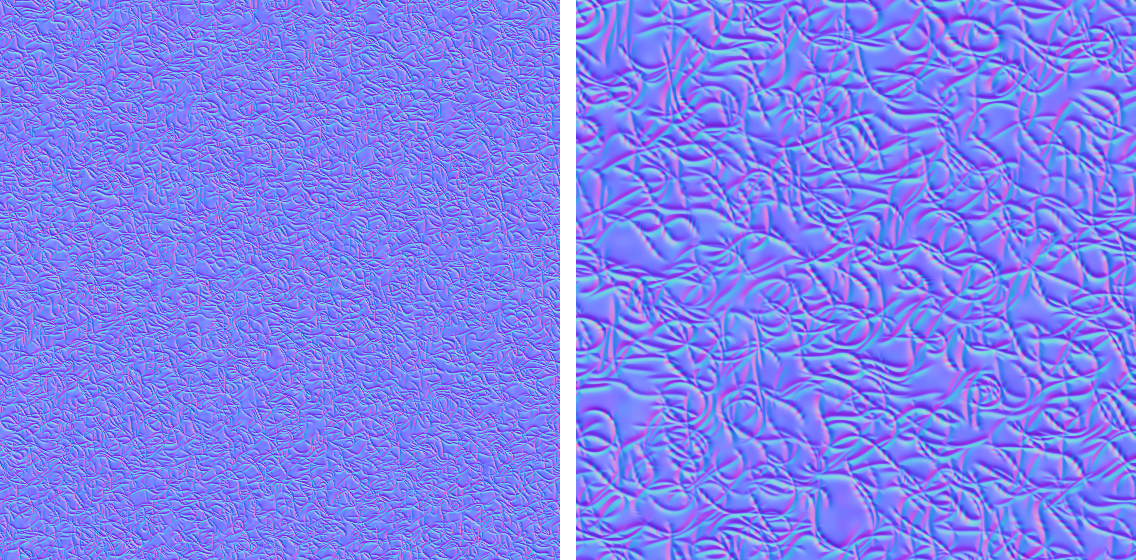
Left: the whole. Right: its middle third, enlarged.
A WebGL 1 fragment shader for this texture map:

```glsl
precision highp float;
// Normal map of a surface covered in matted, curling fibres.
// Wavy strands and open loops are scattered over a jittered grid; their
// ridge slopes are merged by a smooth maximum and encoded as a normal.

#define CELL 0.04           // grid cell, in canvas units
#define FIBRES 10           // fibres per cell
#define WIDTH 0.0018        // ridge half width
#define RELIEF 1.4          // ridge steepness
#define LOOP_SHARE 0.2      // part of the fibres that curl into loops
#define BEAD_PERIOD 0.0052  // spacing of beads on falling diagonals
#define BEAD_RELIEF 0.9     // steepness of the beads
#define UNDULATION 0.12     // tilt of the ground below the fibres

uniform vec2 u_resolution;

const float TAU = 6.2831853;

vec4 hash4(vec3 p) {
  vec4 k = vec4(dot(p, vec3(127.1, 311.7, 74.7)), dot(p, vec3(269.5, 183.3, 246.1)),
                dot(p, vec3(113.5, 271.9, 124.6)), dot(p, vec3(419.2, 371.9, 168.2)));
  return fract(sin(k) * 43758.5453);
}

// Two independent value noises, each in -0.5 .. 0.5
vec2 noise2(vec2 p) {
  vec2 i = floor(p), f = fract(p);
  f = f * f * (3.0 - 2.0 * f);
  vec2 low = mix(hash4(vec3(i, 91.0)).xy, hash4(vec3(i + vec2(1.0, 0.0), 91.0)).xy, f.x);
  vec2 high = mix(hash4(vec3(i + vec2(0.0, 1.0), 91.0)).xy, hash4(vec3(i + 1.0, 91.0)).xy, f.x);
  return mix(low, high, f.y) - 0.5;
}

// Curve functions return (signed distance, arc position, end fade)
vec3 strand(vec2 q, vec4 rnd, out vec2 normal) {
  float halfLength = mix(0.015, 0.032, rnd.x);
  float freq = mix(60.0, 170.0, rnd.y);
  float bend = mix(0.15, 1.1, rnd.z);
  float phase = freq * q.x + rnd.w * TAU;
  float slope = bend * cos(phase);
  float stretch = sqrt(1.0 + slope * slope);
  normal = vec2(-slope, 1.0) / stretch;
  float fade = 1.0 - smoothstep(0.55 * halfLength, halfLength, abs(q.x));
  return vec3((q.y - bend / freq * sin(phase)) / stretch, q.x * stretch, fade);
}

vec3 curl(vec2 q, vec4 rnd, out vec2 normal) {
  float radius = mix(0.007, 0.017, rnd.x);
  vec2 squash = vec2(1.0, mix(1.0, 1.8, rnd.y));
  vec2 v = q * squash;
  float len = length(v) + 1e-5;
  vec2 grad = v * squash / len;
  float gradLen = length(grad) + 1e-5;
  normal = grad / gradLen;
  float angle = atan(v.y, v.x + 1e-6);
  float span = mix(1.4, 3.3, rnd.z);
  float fade = 1.0 - smoothstep(span - 0.8, span, abs(angle));
  return vec3((len - radius) / gradLen, radius * angle, fade);
}

// Adds one fibre: xy gathers weighted slopes, z the fourth power of height
void addFibre(vec2 p, vec2 cell, float index, inout vec3 sum) {
  vec4 place = hash4(vec3(cell, index));
  vec4 form = hash4(vec3(cell, index + 17.3));
  p -= (cell + place.xy) * CELL;

  // Directions lean towards the horizontal
  float theta = (place.z - 0.5) * 0.5 * TAU;
  theta -= 0.15 * sin(2.0 * theta);
  vec2 axis = vec2(cos(theta), sin(theta));
  vec2 side = vec2(-axis.y, axis.x);
  vec2 q = vec2(dot(p, axis), dot(p, side));

  vec2 n;
  vec3 curve;
  if (place.w < LOOP_SHARE) curve = curl(q, form, n);
  else curve = strand(q, form, n);
  n = axis * n.x + side * n.y;
  vec2 tangent = vec2(n.y, -n.x);

  // Rounded ridge whose foot runs out softly into the ground
  float x = curve.x / (WIDTH * mix(0.8, 1.25, form.y));
  float s = sqrt(1.0 + x * x);
  float h = mix(0.5, 1.0, fract(place.w * 7.0)) * curve.z * exp(2.0 - 2.0 * s);
  vec2 slope = -2.0 * RELIEF * x / s * h * n;

  // Beads along fibres that fall to the right
  float falling = dot(tangent, vec2(0.7071, -0.7071));
  float beaded = smoothstep(0.65, 1.0, falling * falling);
  slope += BEAD_RELIEF * beaded * h * cos(curve.y / BEAD_PERIOD * TAU) * tangent;

  float h3 = h * h * h;
  sum += vec3(slope * h3, h3 * h);
}

void main() {
  vec2 p = gl_FragCoord.xy / min(u_resolution.x, u_resolution.y);
  vec2 home = floor(p / CELL);
  vec3 sum = vec3(0.0);
  for (int j = -1; j <= 1; j++)
    for (int i = -1; i <= 1; i++)
      for (int k = 0; k < FIBRES; k++)
        addFibre(p, home + vec2(float(i), float(j)), float(k), sum);

  // Slope of the smooth maximum, on gently undulating ground
  vec2 tilt = sum.xy * pow(sum.z + 1e-8, -0.75);
  tilt += UNDULATION * (0.5 * noise2(p * 30.0) + 2.0 * noise2(p * 130.0 + 5.0));

  // Right-facing flanks are steeper than left-facing ones
  tilt.x = tilt.x * (tilt.x > 0.0 ? 1.1 : 0.8) - 0.05;

  vec3 normal = normalize(vec3(tilt, 1.0));
  gl_FragColor = vec4(normal * 0.5 + 0.5, 1.0);
}
```
